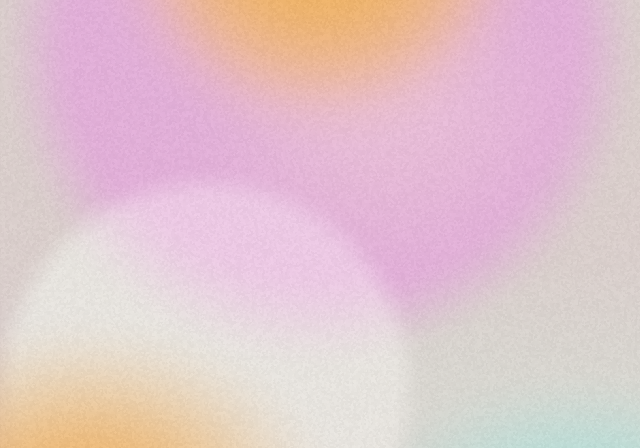
Give the GLSL for this background, as a Shadertoy shader.

```glsl
// Soft pastel backdrop: a blurred pink disc with an amber glow above it, and a
// translucent pale disc in front, over warm grey with amber and teal at the base.
// Built from smoothed circle distances, radial glows and fine cellular grain.

const vec2 CANVAS = vec2(1.43, 1.0);   // layout space, one unit tall
const float GRAIN_CELLS = 210.0;
const float GRAIN_STRENGTH = 0.035;

const vec3 WARM_GREY = vec3(0.850, 0.805, 0.795);
const vec3 COOL_GREY = vec3(0.845, 0.840, 0.815);
const vec3 DEEP_PINK = vec3(0.880, 0.685, 0.843);
const vec3 SOFT_PINK = vec3(0.905, 0.740, 0.840);
const vec3 PALE_PINK = vec3(0.922, 0.785, 0.890);
const vec3 OFF_WHITE = vec3(0.902, 0.890, 0.870);
const vec3 PEACH     = vec3(0.920, 0.730, 0.680);
const vec3 AMBER     = vec3(0.930, 0.700, 0.410);
const vec3 TEAL      = vec3(0.710, 0.870, 0.845);

// Coverage of a disc whose edge is blurred by +-blur
float softDisc(vec2 p, vec2 centre, float radius, float blur) {
    return 1.0 - smoothstep(radius - blur, radius + blur, length(p - centre));
}

// Glow falling from 1 at the inner radius to 0 at the outer one
float glow(vec2 p, vec2 centre, vec2 squash, float inner, float outer) {
    return 1.0 - smoothstep(inner, outer, length((p - centre) * squash));
}

vec3 hash3(vec2 cell) {
    vec3 q = fract(cell.xyx * vec3(0.1031, 0.1030, 0.0973));
    q += dot(q, q.yxz + 33.33);
    return fract((q.xxy + q.yzz) * q.zyx);
}

// Cellular grain: signed shade of the nearest jittered point
float cellGrain(vec2 p) {
    vec2 cell = floor(p);
    float nearest = 9.0;
    float shade = 0.5;
    for (int y = -1; y <= 1; y++) {
        for (int x = -1; x <= 1; x++) {
            vec2 neighbour = cell + vec2(x, y);
            vec3 rnd = hash3(neighbour);
            vec2 offset = neighbour + rnd.xy - p;
            float d = dot(offset, offset);
            if (d < nearest) {
                nearest = d;
                shade = rnd.z;
            }
        }
    }
    return shade - 0.5;
}

// Grey base, cooler towards the lower right, with a teal corner
vec3 backdrop(vec2 p) {
    float cool = smoothstep(0.50, 0.08, p.y) * smoothstep(0.3, 1.1, p.x);
    vec3 colour = mix(WARM_GREY, COOL_GREY, cool);
    return mix(colour, TEAL, glow(p, vec2(1.30, -0.152), vec2(0.6, 1.0), 0.07, 0.34));
}

// Pink fill with a lighter heart and the amber glow from above
vec3 pinkFill(vec2 p) {
    float heart = glow(p, vec2(0.86, 0.76), vec2(0.85, 1.0), 0.02, 0.42);
    vec3 colour = mix(DEEP_PINK, SOFT_PINK, heart);
    vec2 sun = vec2(0.716, 1.186);
    colour = mix(colour, PEACH, 0.85 * glow(p, sun, vec2(1.0), 0.28, 0.54));
    return mix(colour, AMBER, glow(p, sun, vec2(1.0), 0.16, 0.46));
}

void mainImage(out vec4 fragColor, in vec2 fragCoord) {
    vec2 p = fragCoord / iResolution.xy * CANVAS;

    // Large pink disc over the grey
    vec2 pinkCentre = vec2(0.716, 0.907);
    float pink = softDisc(p, pinkCentre, 0.638, 0.095);
    vec3 colour = mix(backdrop(p), pinkFill(p), pink);

    // Pale translucent disc, showing a blurrier pink through it
    float pinkBehind = softDisc(p, pinkCentre, 0.625, 0.12);
    vec3 paleFill = mix(OFF_WHITE, PALE_PINK, pinkBehind);
    colour = mix(colour, paleFill, softDisc(p, vec2(0.461, 0.138), 0.452, 0.042));

    // Amber light rising from the lower left
    float amberLow = glow(p, vec2(0.186, -0.152), vec2(0.75, 1.0), 0.08, 0.46);
    colour = mix(colour, AMBER, 0.92 * amberLow);

    colour += GRAIN_STRENGTH * cellGrain(p * GRAIN_CELLS);
    fragColor = vec4(clamp(colour, 0.0, 1.0), 1.0);
}
```
